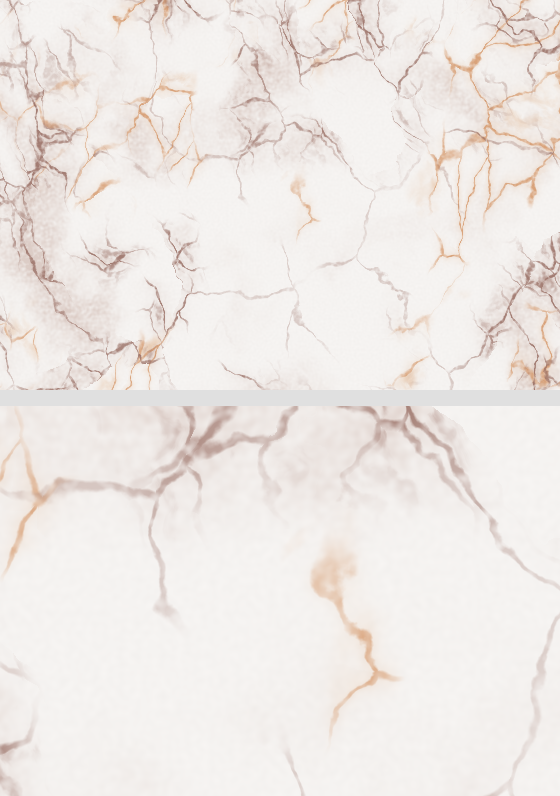
Top, the full canvas; bottom, a detail of the centre.
Reproduce this texture procedurally as a WebGL 1 fragment shader.

```glsl
precision highp float;
// White marble with ragged mauve veins, ochre cracks and soft grey-pink haze.
uniform vec2 u_resolution;

vec2 hash2(vec2 p) {
  vec3 q = fract(p.xyx * vec3(0.1031, 0.1030, 0.0973));
  q += dot(q, q.yzx + 33.33);
  return fract((q.xx + q.yz) * q.zy);
}

float corner(vec2 cell, vec2 f, vec2 o) {
  return dot(hash2(cell + o) * 2.0 - 1.0, f - o);
}

// Gradient noise, centred on zero
float noise(vec2 p) {
  vec2 c = floor(p), f = fract(p);
  vec2 u = f * f * f * (f * (f * 6.0 - 15.0) + 10.0);
  return mix(mix(corner(c, f, vec2(0.0)), corner(c, f, vec2(1.0, 0.0)), u.x),
             mix(corner(c, f, vec2(0.0, 1.0)), corner(c, f, vec2(1.0)), u.x), u.y);
}

float fbm(vec2 p) {
  float sum = 0.0, amp = 1.0;
  for (int i = 0; i < 5; i++) {
    sum += amp * noise(p);
    p = mat2(1.6, 1.2, -1.2, 1.6) * p + 7.3;
    amp *= 0.5;
  }
  return sum;
}

// Distance to the nearest cell border, and a random value per cell
vec2 cracks(vec2 p) {
  vec2 c = floor(p), f = fract(p), a = vec2(9.0), b = vec2(9.0);
  float id = 0.0;
  for (int j = -1; j <= 1; j++) {
    for (int i = -1; i <= 1; i++) {
      vec2 g = vec2(float(i), float(j));
      vec2 r = g + hash2(c + g) - f;
      if (dot(r, r) < dot(a, a)) {
        b = a;
        a = r;
        id = hash2(c + g + 71.0).y;
      } else if (dot(r, r) < dot(b, b)) {
        b = r;
      }
    }
  }
  return vec2(dot(0.5 * (a + b), normalize(b - a)), id);
}

// Turn and stretch space so that cells grow long along the tilted axis
vec2 grain(vec2 p, float tilt, float stretch) {
  float c = cos(tilt), s = sin(tilt);
  return vec2(c * p.x + s * p.y, (c * p.y - s * p.x) * stretch) + 5.0;
}

// Line with a firm core and an edge about one pixel wide
float line(float d, float width) {
  return smoothstep(width, 0.25 * width, d);
}

void main() {
  vec2 p = gl_FragCoord.xy / u_resolution.y;
  vec2 q = p + 0.11 * vec2(fbm(p * 3.0 + 2.0), fbm(p * 3.0 + 17.0));
  vec2 ragged = q + 0.009 * vec2(fbm(p * 27.0 + 4.0), fbm(p * 27.0 + 37.0));
  float speckle = noise(p * 110.0) + 0.7 * noise(p * 57.0 + 19.0);

  // Where veins gather: mostly left, some at the far right
  float lean = 0.24 * cos((p.x - 0.2) * 4.8);
  float mauveZone = smoothstep(-0.2, 0.25, fbm(p * vec2(2.8, 1.8) + 3.0) + lean);
  float ochreZone = smoothstep(-0.02, 0.2, fbm(p * vec2(3.0, 1.8) + 41.0) + lean);

  // Long mauve veins
  float trunk = cracks(grain(ragged, 0.45, 0.6) * 4.8).x / 4.8;
  float gaps = smoothstep(-0.2, 0.12, noise(q * 6.0 + 23.0));
  float trunkWidth = 0.0035 + 0.011 * max(noise(p * 14.0 + 8.0), 0.0);
  float mauve = line(trunk, trunkWidth) * gaps * (0.35 + 0.65 * mauveZone);

  // Fine mauve threads and dust clustered beside the long veins
  float thread = cracks(grain(ragged, 0.5, 0.5) * 17.0).x / 17.0;
  float cluster = smoothstep(0.085, 0.01, trunk) * mauveZone
                * smoothstep(-0.12, 0.15, noise(q * 7.0 + 51.0));
  float threadWidth = 0.003 + 0.008 * max(noise(p * 21.0 + 5.0), 0.0);
  mauve = max(mauve, line(thread, threadWidth) * cluster);
  float dust = smoothstep(0.1, 0.5, fbm(grain(ragged, 0.5, 0.5) * 30.0));
  mauve = max(mauve, 0.6 * dust * cluster);
  mauve *= clamp(0.85 + 1.1 * speckle, 0.15, 1.0);

  // Ochre cracks with a few stained cells
  vec2 ochreCell = cracks(grain(ragged + 0.3, -0.35, 0.5) * 11.0);
  float ochreEdge = ochreCell.x / 11.0;
  float ochreWidth = 0.003 + 0.014 * max(noise(p * 10.0 + 61.0), 0.0);
  float ochreGaps = smoothstep(-0.15, 0.12, noise(q * 5.0 + 77.0));
  float ochre = line(ochreEdge, ochreWidth) * ochreZone * ochreGaps;
  ochre *= clamp(0.8 + 0.8 * speckle, 0.3, 1.0);
  float stain = smoothstep(0.8, 0.84, ochreCell.y) * ochreZone * ochreGaps
              * smoothstep(-0.3, 0.4, fbm(q * 16.0 + 13.0));
  stain = max(stain, 0.5 * ochreZone * ochreGaps * exp(-ochreEdge * 130.0));

  // Soft haze in clouds and around the veins
  float cloud = smoothstep(-0.05, 0.6, fbm(q * 3.5 + 9.0));
  float haze = cloud * (0.2 + 0.4 * mauveZone) + 0.22 * cluster
             + 0.3 * mauveZone * gaps * exp(-trunk * 45.0);
  haze *= 0.95 + 0.9 * speckle;

  vec3 color = vec3(0.961, 0.952, 0.944) + 0.014 * noise(p * 140.0);
  color = mix(color, vec3(0.84, 0.765, 0.735), clamp(haze, 0.0, 0.8));
  color = mix(color, vec3(0.9, 0.76, 0.64), 0.75 * stain);
  color = mix(color, vec3(0.84, 0.61, 0.44), 0.9 * ochre);
  color = mix(color, vec3(0.61, 0.45, 0.41), 0.9 * mauve);
  gl_FragColor = vec4(color, 1.0);
}
```
